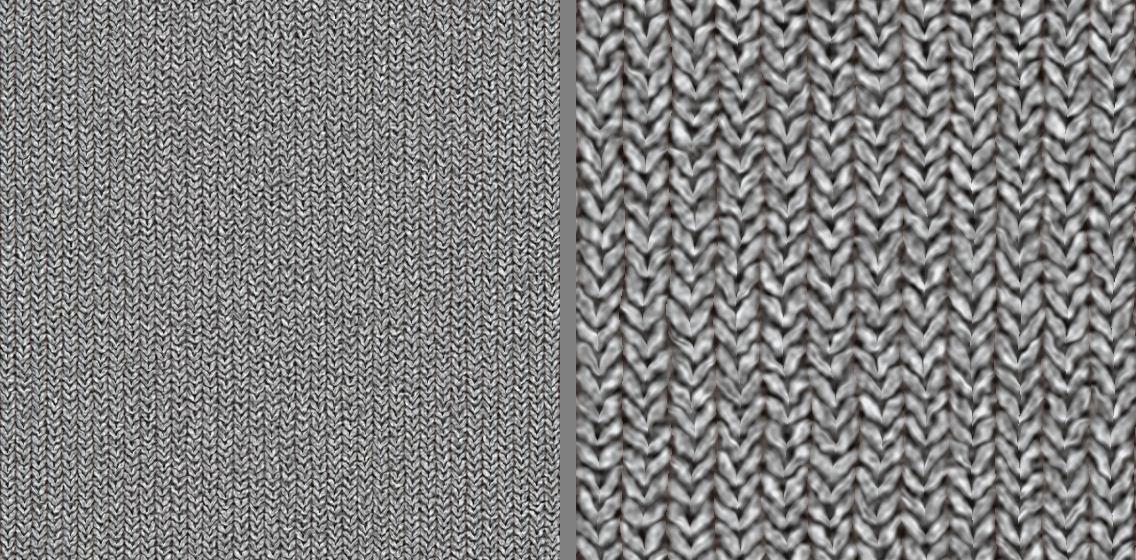
Left: the whole. Right: its middle third, enlarged.
This texture is drawn by a three.js fragment shader. Its source:

```glsl
// Heathered grey stockinette knit: 36 columns by 66 rows of V-shaped stitches.
varying vec2 vUv;

float hash(vec2 p) {
  vec3 q = fract(vec3(p.xyx) * 0.1031);
  q += dot(q, q.yzx + 33.33);
  return fract((q.x + q.y) * q.z);
}

float noise(vec2 p) {
  vec2 cell = floor(p);
  vec2 f = fract(p);
  f = f * f * (3.0 - 2.0 * f);
  return mix(
    mix(hash(cell), hash(cell + vec2(1.0, 0.0)), f.x),
    mix(hash(cell + vec2(0.0, 1.0)), hash(cell + vec2(1.0, 1.0)), f.x),
    f.y);
}

// Fine grain around zero: neighbouring values cancel, so no broad patches
float grain(vec2 p) {
  return noise(p) - 0.5 * (noise(p + vec2(1.5, 1.0)) + noise(p - vec2(1.0, 1.5)));
}

void main() {
  // Stitch grid, bent a little by uneven tension
  vec2 p = vUv * vec2(36.0, 66.0);
  p.x += 0.16 * (noise(p * vec2(0.5, 0.6) + 7.0) - 0.5);
  p.y += 0.5 * (noise(p * vec2(0.25, 0.2) + 31.0) - 0.5);

  // Each column has two mirrored arms rising from its centre
  float column = floor(p.x);
  float x = fract(p.x) - 0.5;
  float arm = abs(x) * 2.0;
  float side = column * 2.0 + step(0.0, x);
  float strand = p.y - 0.95 * pow(arm, 0.85)
    + 0.4 * (hash(vec2(column, 5.0)) - 0.5)
    + 0.2 * (hash(vec2(side, 9.0)) - 0.5)
    + 0.4 * (noise(vUv * 150.0 + 11.0) - 0.5);

  // Soft rounded yarn, tapering to both ends of the arm
  float across = abs(fract(strand) - 0.5) * 2.0;
  float thickness = 1.0 - 0.48 * pow(abs(2.0 * arm - 1.0), 3.0);
  float cover = 1.0 - smoothstep(0.3, 1.15, across / thickness);
  float seam = smoothstep(0.72, 1.0, arm);
  cover *= 1.0 - 0.5 * seam;

  // Fibres along the yarn and scattered light and dark flecks
  float fibre = grain(vec2(arm * 2.4 + side * 13.0, strand * 4.5));
  float fleck = grain(vUv * 290.0 + 40.0);
  float tone = mix(0.23, 0.69, cover);
  tone += fibre * mix(0.08, 0.24, cover) + fleck * 0.29;
  tone = clamp(tone, 0.07, 0.93);

  // Cool highlights and warm brown seams
  vec3 color = vec3(tone) + (tone - 0.5) * vec3(-0.02, 0.0, 0.02);
  color += seam * (1.0 - cover) * vec3(0.03, -0.005, -0.02);
  gl_FragColor = vec4(color, 1.0);
}
```
